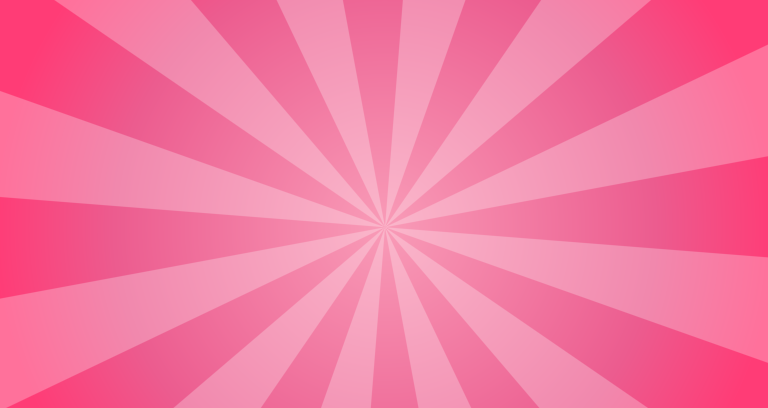
A Shadertoy shader for this background:

```glsl
const float TAU = 6.2831853;
const vec2 BURST_CENTER = vec2(0.5013, 0.443);  // fraction of the canvas
const float RAY_COUNT = 12.0;
const float RAY_ANGLE = 0.3142;                 // axis of one pale ray, radians
const float RAY_OPACITY = 0.27;
const float MID_RADIUS = 0.665;                 // in canvas heights
const float OUTER_RADIUS = 0.96;
const vec3 CORE_PINK = vec3(0.975, 0.61, 0.72);
const vec3 MID_PINK = vec3(0.925, 0.36, 0.56);
const vec3 OUTER_PINK = vec3(1.0, 0.235, 0.463);

// Three-stop radial gradient
vec3 radialGradient(float radius) {
    vec3 inner = mix(CORE_PINK, MID_PINK, clamp(radius / MID_RADIUS, 0.0, 1.0));
    float outer = (radius - MID_RADIUS) / (OUTER_RADIUS - MID_RADIUS);
    return mix(inner, OUTER_PINK, clamp(outer, 0.0, 1.0));
}

// Coverage of the evenly spaced pale wedges
float rayMask(vec2 p, float pixel) {
    float period = TAU / RAY_COUNT;
    float angle = atan(p.y, p.x) - RAY_ANGLE;
    float offset = abs(mod(angle + 0.5 * period, period) - 0.5 * period);
    float edgeDistance = length(p) * sin(0.25 * period - offset);
    return smoothstep(-0.75 * pixel, 0.75 * pixel, edgeDistance);
}

void mainImage(out vec4 fragColor, in vec2 fragCoord) {
    float pixel = 1.0 / iResolution.y;
    vec2 p = (fragCoord - BURST_CENTER * iResolution.xy) * pixel;

    vec3 color = radialGradient(length(p));
    color = mix(color, vec3(1.0), RAY_OPACITY * rayMask(p, pixel));
    fragColor = vec4(color, 1.0);
}
```
